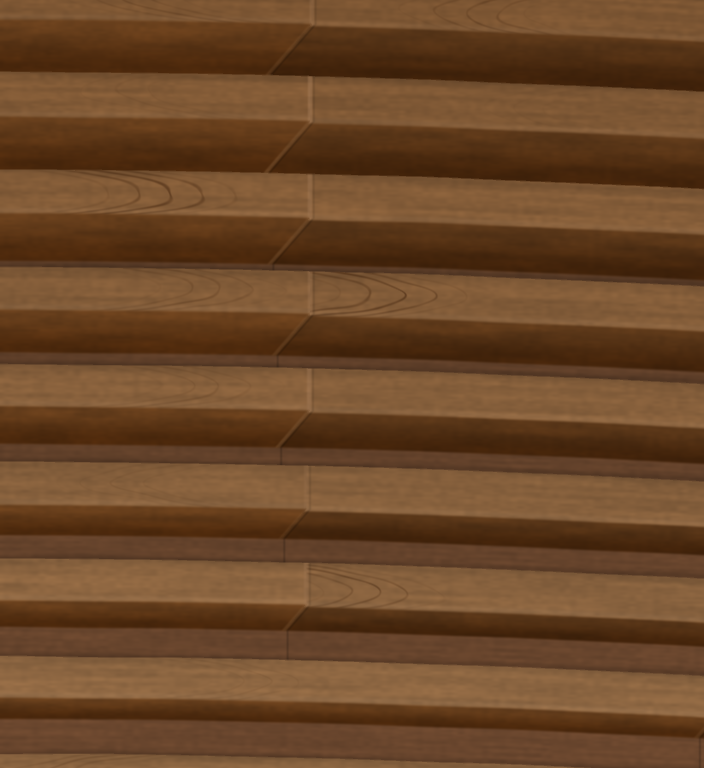
Reproduce this texture procedurally as a Shadertoy shader.

```glsl
// Overlapping wooden slats: each row has a lit face, a shaded underside and a
// dusky recess that widens downwards. Rows sag to the right, and mitred joints
// split them into boards with their own tone, streaks and nested grain arcs.

// Layout, in units of canvas height
const float PITCH = 0.1268;       // row spacing
const float FIRST_TOP = -0.033;   // top of row 0, measured down from the top edge
const vec2  SAG = vec2(0.0028, 0.0279);  // linear and quadratic droop along x
const float JOINT_X = 0.407;
const float LAST_JOINT_X = 0.930; // joint of the lowest rows
const float MITRE = 0.85;         // sideways run of a joint per unit of drop
const float JOINT_HALF = 0.0032;
const float EDGE = 0.0022;        // softness of edges
const float RING_GAP = 0.040;
const float RING_BEND = 0.42;
const int   SAMPLES = 4;

const vec3 FACE_HIGH = vec3(0.490, 0.338, 0.200);
const vec3 FACE_LOW  = vec3(0.555, 0.402, 0.258);
const vec3 UNDER_TOP = vec3(0.375, 0.228, 0.102);
const vec3 UNDER_END = vec3(0.270, 0.143, 0.042);
const vec3 RECESS    = vec3(0.400, 0.265, 0.172);
const vec3 JOINT     = vec3(0.610, 0.450, 0.310);
const vec3 RING      = vec3(0.270, 0.150, 0.060);

float hash(vec2 p) {
    vec3 q = fract(vec3(p.xyx) * 0.1031);
    q += dot(q, q.yzx + 33.33);
    return fract((q.x + q.y) * q.z);
}

float noise(vec2 p) {
    vec2 i = floor(p), f = fract(p);
    f = f * f * (3.0 - 2.0 * f);
    return mix(mix(hash(i), hash(i + vec2(1, 0)), f.x),
               mix(hash(i + vec2(0, 1)), hash(i + vec2(1, 1)), f.x), f.y);
}

// Nested parabolic grain lines; v runs from -0.5 to 0.5 across the face
float grainArcs(float x, float v, float faceHeight, vec2 board) {
    float side = board.y;
    float centre = mix(mix(0.02, 0.36, hash(board + 3.1)),
                       mix(0.46, 0.90, hash(board + 7.7)), side);
    float facing = hash(board + 11.3) < 0.6 ? 1.0 : -1.0;
    float w = v - 0.3 * (hash(board + 17.9) - 0.5);
    float g = facing * (x - centre) + RING_BEND * w * w
            + 0.022 * noise(vec2(x * 17.0, v * 3.0) + board * 9.0);
    float slope = length(vec2(1.0, 2.0 * RING_BEND * w / faceHeight));
    float dist = abs(fract(g / RING_GAP) - 0.5) * RING_GAP / slope;
    float line = 1.0 - smoothstep(0.0002, 0.0021, dist);
    float fade = exp(-pow((g - 0.02) / 0.065, 2.0));
    float strength = smoothstep(0.12, 0.8, hash(board + 23.5));
    return line * fade * strength * (0.5 + 0.5 * noise(vec2(x * 40.0, v * 6.0)));
}

vec3 slats(vec2 p) {
    // Row coordinates: t runs from 0 at a slat's top to 1 at the next one
    float depth = 1.0 - p.y - SAG.x * p.x - SAG.y * p.x * p.x;
    depth += 0.0014 * (noise(vec2(p.x * 9.0, p.y * 7.0)) - 0.5);
    float rowPos = (depth - FIRST_TOP) / PITCH;
    float row = floor(rowPos), t = rowPos - row;
    float fold = 0.470 - 0.006 * row + 0.025 * (hash(vec2(row, 5.0)) - 0.5);
    float underEnd = min(1.0, 1.055 - 0.059 * row);
    float soft = EDGE / PITCH;

    // Joint: upright on the face, slanted below the fold, upright in the recess
    float jointX = row < 6.5 ? JOINT_X - 0.002 * row : LAST_JOINT_X;
    jointX += 0.008 * (hash(vec2(row, 41.0)) - 0.5);
    jointX -= MITRE * PITCH * (clamp(t, fold, underEnd) - fold);
    float fromJoint = p.x - jointX;
    float side = step(0.0, fromJoint);
    vec2 board = vec2(row, side);
    fold += 0.022 * side;

    float onUnder = smoothstep(fold - soft, fold + soft, t);
    float onRecess = smoothstep(underEnd - soft, underEnd + soft, t)
                   * step(underEnd, 0.99);
    float low = clamp(row / 7.0, 0.0, 1.0);

    // Lit face with rings and a pale lip
    vec3 face = mix(FACE_HIGH, FACE_LOW, low);
    face *= 0.90 + 0.10 * smoothstep(0.0, 0.13, t);
    face *= 0.975 + 0.05 * hash(board + 2.3);
    face *= 0.94 + 0.12 * noise(vec2(p.x * 7.0, t * 22.0) + board * 13.0);
    face = mix(face, RING, 0.68 * grainArcs(p.x, t / fold - 0.5, fold * PITCH, board));
    face += 0.025 * exp(-pow((t - fold + 0.035) / 0.025, 2.0));

    // Shaded underside, deeper on the right-hand boards
    float s = clamp((t - fold) / (underEnd - fold), 0.0, 1.0);
    vec3 under = mix(UNDER_TOP, UNDER_END, smoothstep(0.0, 0.95, s));
    under *= mix(1.09, 0.96, side) + 0.06 * (hash(board + 8.1) - 0.5);
    under *= 0.91 + 0.18 * noise(vec2(p.x * 16.0, t * 14.0) + board * 5.0);

    // Recess, darkening against the next slat
    vec3 recess = RECESS * mix(0.86, 1.04, low);
    recess *= 0.95 + 0.10 * noise(vec2(p.x * 9.0, t * 30.0));
    recess *= 1.0 - 0.16 * smoothstep(0.93, 1.0, t);

    vec3 color = mix(mix(face, under, onUnder), recess, onRecess);

    // Pale joint with a thin shadow beside it
    float bead = 1.0 - smoothstep(JOINT_HALF * 0.4, JOINT_HALF * 1.4, abs(fromJoint));
    float crease = 1.0 - smoothstep(0.0, 0.0025, abs(fromJoint - 0.005));
    float wear = 0.45 + 0.55 * hash(vec2(row, 63.0));
    color = mix(color, JOINT, bead * wear * 0.65 * (1.0 - onUnder));
    color = mix(color, FACE_HIGH, bead * wear * 0.50 * onUnder * (1.0 - onRecess));
    color *= 1.0 - crease * (0.10 + 0.10 * onUnder);

    // Fine fibre and mottling
    color *= 0.97 + 0.06 * noise(p * vec2(90.0, 330.0));
    return color * (0.97 + 0.06 * noise(p * 130.0));
}

void mainImage(out vec4 fragColor, in vec2 fragCoord) {
    vec2 p = fragCoord / iResolution.y;
    float spread = max(EDGE, 1.0 / iResolution.y);
    vec3 sum = vec3(0.0);
    for (int i = 0; i < SAMPLES; i++) {
        float k = (float(i) + 0.5) / float(SAMPLES) - 0.5;
        sum += slats(p + spread * vec2(fract(k * 2.0 + 0.25) - 0.5, k));
    }
    fragColor = vec4(sum / float(SAMPLES), 1.0);
}
```
